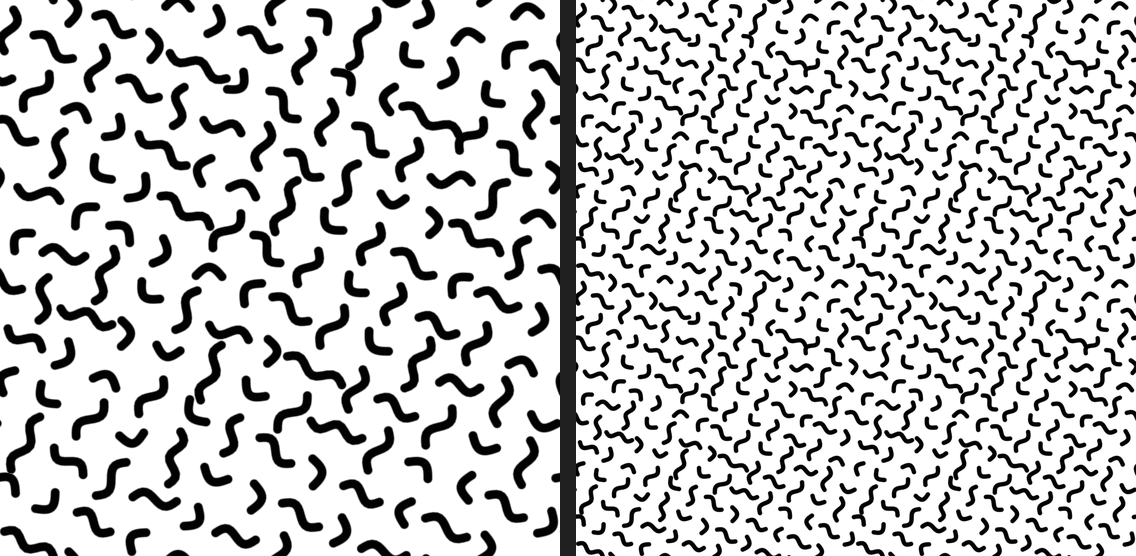
Left: one tile. Right: repeated 2 by 2.
Write a WebGL 2 fragment shader that draws this pattern.

```glsl
#version 300 es
precision highp float;

uniform vec2 u_resolution;
out vec4 fragColor;

const float PI = 3.14159265;
const float CELLS = 146.0; // 11 * 11 + 5 * 5 cells of the tilted lattice per tile

// Integer hash giving three values in 0..1
vec3 hash3(uvec3 v) {
    v = v * 1664525u + 1013904223u;
    v.x += v.y * v.z;
    v.y += v.z * v.x;
    v.z += v.x * v.y;
    v ^= v >> 16u;
    v.x += v.y * v.z;
    v.y += v.z * v.x;
    v.z += v.x * v.y;
    return vec3(v >> 8u) / 16777216.0;
}

// The same key for lattice cells that coincide once the tile wraps
uvec2 wrapCell(vec2 cell) {
    vec2 key = vec2(11.0 * cell.x + 5.0 * cell.y, 11.0 * cell.y - 5.0 * cell.x);
    return uvec2(mod(key + 0.5, CELLS));
}

float segmentDistance(vec2 p, vec2 a, vec2 b) {
    vec2 pa = p - a, ba = b - a;
    return length(pa - ba * clamp(dot(pa, ba) / dot(ba, ba), 0.0, 1.0));
}

// Centreline of a squiggle with one, two or three bends, t from -1 to 1
vec2 squiggle(float t, float bends, float halfLength, float flip) {
    float phase = 0.5 * PI * bends * t;
    float wave = bends == 2.0 ? sin(phase) : cos(phase);
    float centring = bends == 1.0 ? 0.55 : 0.0;
    float height = 0.07 + 0.13 / bends;
    return vec2(halfLength * t, flip * height * (wave - centring));
}

// Distance to the round-ended stroke owned by one cell
float strokeDistance(vec2 p, vec2 cell) {
    uvec2 key = wrapCell(cell);
    vec3 shape = hash3(uvec3(key, 3u));
    vec3 place = hash3(uvec3(key, 11u));

    float bends = 1.0 + step(0.41, shape.x) + step(0.86, shape.x);
    float halfLength = (0.11 + 0.175 * bends) * mix(0.9, 1.07, shape.y);
    float flip = shape.z < 0.65 ? -1.0 : 1.0;

    // Neighbours lie crosswise; longer strokes turn less to stay apart
    float turn = 0.5 * PI * mod(cell.x + cell.y, 2.0);
    turn += (2.0 * place.z - 1.0) * (0.9 - 1.2 * halfLength);
    p -= cell + 0.5 + 0.1 * (place.xy - 0.5);
    float c = cos(turn), s = sin(turn);
    p = vec2(c * p.x + s * p.y, c * p.y - s * p.x);

    float nearest = 9.0;
    vec2 start = squiggle(-1.0, bends, halfLength, flip);
    for (int i = 1; i <= 14; i++) {
        vec2 end = squiggle(float(i) / 7.0 - 1.0, bends, halfLength, flip);
        nearest = min(nearest, segmentDistance(p, start, end));
        start = end;
    }
    return nearest - 0.094;
}

void main() {
    // Tilted square lattice that closes on itself across the canvas
    vec2 uv = gl_FragCoord.xy / u_resolution;
    vec2 p = vec2(11.0 * uv.x - 5.0 * uv.y, 5.0 * uv.x + 11.0 * uv.y);
    vec2 home = floor(p);

    float nearest = 9.0;
    for (int y = -1; y <= 1; y++) {
        for (int x = -1; x <= 1; x++) {
            nearest = min(nearest, strokeDistance(p, home + vec2(x, y)));
        }
    }

    // Black ink on white with a smooth edge
    float pixel = sqrt(CELLS) / min(u_resolution.x, u_resolution.y);
    float paper = smoothstep(-pixel, pixel, nearest);
    fragColor = vec4(mix(vec3(0.006), vec3(1.0), paper), 1.0);
}
```
